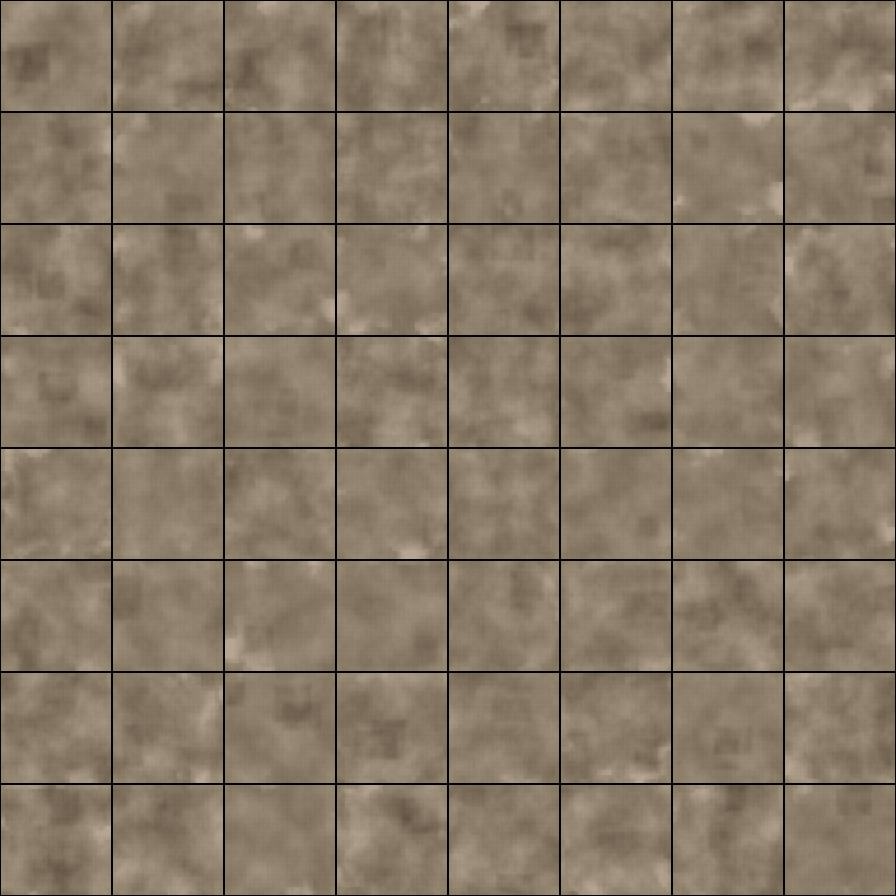
A Shadertoy shader for this pattern:

```glsl
vec2 hash2(vec2 p) {
    uvec2 q = uvec2(ivec2(floor(p))) * uvec2(1597334673u, 3812015801u);
    uint n = (q.x ^ q.y) * 1597334673u;
    n = (n ^ (n >> 15)) * 2246822519u;
    n ^= n >> 13;
    return vec2(n & 65535u, n >> 16) / 65535.0;
}

vec2 gradientAt(vec2 p) {
    float angle = 6.2832 * hash2(p).x;
    return vec2(cos(angle), sin(angle));
}

float gradientNoise(vec2 p) {
    vec2 i = floor(p), f = p - i;
    vec2 u = f * f * f * (f * (f * 6.0 - 15.0) + 10.0);
    vec2 e = vec2(1.0, 0.0);
    float low = mix(dot(gradientAt(i), f), dot(gradientAt(i + e.xy), f - e.xy), u.x);
    float high = mix(dot(gradientAt(i + e.yx), f - e.yx), dot(gradientAt(i + e.xx), f - e.xx), u.x);
    return mix(low, high, u.y);
}

float fbm(vec2 p) {
    float sum = 0.0, amp = 1.0;
    for (int i = 0; i < 4; i++) {
        sum += amp * gradientNoise(p);
        p = p * 2.0 + 17.3;
        amp *= 0.5;
    }
    return sum;
}

float boxDistance(vec2 p, vec2 halfSize) {
    vec2 d = abs(p) - halfSize;
    return length(max(d, 0.0)) + min(max(d.x, d.y), 0.0);
}

// Soft-sided dark rectangles, a few per tile
float blockStains(vec2 uv, vec2 cell) {
    float stain = 0.0;
    for (int i = 0; i < 4; i++) {
        vec2 seed = cell * 11.0 + float(i) * vec2(131.0, 57.0) + 400.0;
        vec2 centre = 0.08 + 0.84 * hash2(seed);
        vec2 halfSize = 0.08 + 0.12 * hash2(seed + 71.0);
        vec2 chance = hash2(seed + 203.0);
        float body = 1.0 - smoothstep(-0.03, 0.025, boxDistance(uv - centre, halfSize));
        float mottling = clamp(0.65 + 0.8 * gradientNoise(uv * 7.0 + seed), 0.0, 1.0);
        stain += body * mottling * step(0.5, chance.x) * (0.3 + 0.7 * chance.y);
    }
    return min(stain, 1.3);
}

void mainImage(out vec4 fragColor, in vec2 fragCoord) {
    vec2 p = fragCoord / iResolution.xy * 8.0;
    vec2 cell = floor(p), uv = p - cell;
    vec2 seed = cell * 37.0 + 50.0;
    vec2 trait = hash2(cell + 900.0);

    // Cloudy staining, partly snapped to small steps
    vec2 stepped = (floor(uv * 24.0) + 0.5) / 24.0;
    float clouds = mix(fbm(uv * 2.6 + seed), fbm(stepped * 2.6 + seed), 0.3);
    float tone = clouds * mix(0.09, 0.17, trait.x) + 0.008;
    tone -= 0.075 * blockStains(uv, cell);

    // Pale wear along some tile sides
    vec2 side = min(uv, 1.0 - uv);
    float nearEdge = 1.0 - smoothstep(0.02, 0.24, min(side.x, side.y));
    float wear = smoothstep(0.1, 0.55, fbm(mix(uv, stepped, 0.5) * 2.1 + seed + 3000.0));
    tone += nearEdge * wear * mix(0.05, 0.19, trait.y);

    // Faint woven grain
    vec2 weave = cos(6.2832 * uv * 24.0);
    tone += 0.003 * (weave.x + weave.y) + 0.012 * gradientNoise(p * vec2(45.0, 14.0));

    vec3 color = vec3(0.54, 0.48, 0.41) + clamp(tone, -0.19, 0.17) * vec3(1.0, 0.98, 0.96);

    // Thin joints
    float pixel = 8.0 / iResolution.y;
    float joint = 1.0 - smoothstep(0.009 - 0.5 * pixel, 0.009 + 0.5 * pixel, min(side.x, side.y));
    color = mix(color, vec3(0.015, 0.014, 0.012), joint);
    fragColor = vec4(color, 1.0);
}
```
